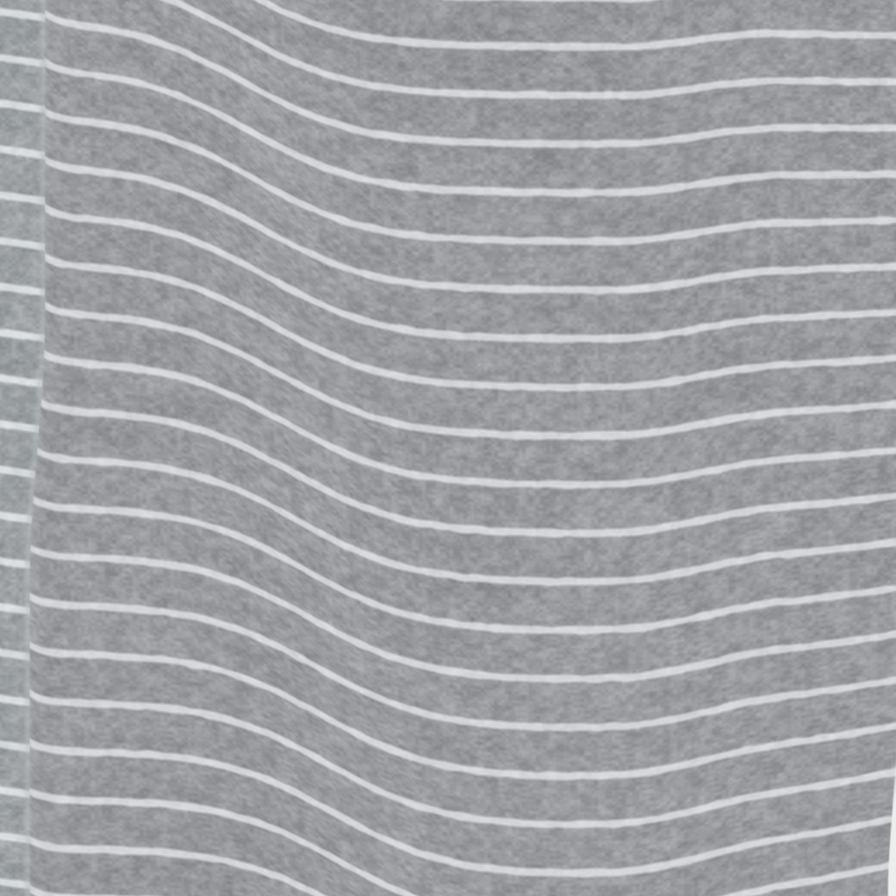
A Shadertoy shader for this texture:

```glsl
// Draped heather-grey jersey with thin pale stripes bending over a fold, and a side seam.

const vec3 DARK_YARN  = vec3(0.515, 0.525, 0.54);
const vec3 LIGHT_YARN = vec3(0.665, 0.67, 0.685);
const vec3 STRIPE     = vec3(0.845, 0.852, 0.862);
const vec3 BACKDROP   = vec3(0.93);

float hash(vec2 p) {
    return fract(sin(dot(p, vec2(127.1, 311.7))) * 43758.5453);
}

float noise(vec2 p) {
    vec2 cell = floor(p);
    vec2 f = fract(p);
    f = f * f * (3.0 - 2.0 * f);
    float low = mix(hash(cell), hash(cell + vec2(1, 0)), f.x);
    float high = mix(hash(cell + vec2(0, 1)), hash(cell + vec2(1, 1)), f.x);
    return mix(low, high, f.y);
}

// Horizontal position of the seam at a given depth below the top edge.
float seamAt(float depth) {
    return mix(0.050, 0.033, smoothstep(0.35, 0.65, depth));
}

// Depth on the flat main panel, undoing the fold, the right-hand lift and the seam pull.
float flattenPanel(float x, float depth, float seam) {
    float foldCenter = 0.260 + 0.125 * depth;
    float fold = 0.139 / (1.0 + exp((x - foldCenter) / 0.0586));
    float ridge = 0.0182 * smoothstep(0.69, 0.872, x);
    float side = max(x - 0.586, 0.0) / 0.414;
    float lift = side * side * (0.06 * depth - 0.009);
    float pull = 0.010 * exp(-max(x - seam, 0.0) / 0.015);
    return depth + fold + ridge + lift + pull;
}

// Soft stripe coverage at a flat depth.
float stripes(float depth, float first, float period, float halfWidth, float pixel) {
    float offset = abs(fract((depth - first) / period + 0.5) - 0.5) * period;
    float soft = max(0.0023, pixel);
    return 1.0 - smoothstep(halfWidth - soft, halfWidth + soft, offset);
}

// Mottled yarn value from 0 to 1, from blotches down to single stitches.
float heather(vec2 p) {
    float blotch = noise(p * vec2(55.0, 75.0));
    float yarn = noise(p * vec2(125.0, 165.0) + 17.0);
    float stitch = noise(p * vec2(260.0, 300.0) + 43.0);
    float grain = 0.25 * blotch + 0.42 * yarn + 0.33 * stitch;
    return clamp(0.5 + 1.35 * (grain - 0.5), 0.0, 1.0);
}

void mainImage(out vec4 fragColor, in vec2 fragCoord) {
    vec2 p = fragCoord / iResolution.xy;
    float pixel = 1.0 / iResolution.y;
    float depth = 1.0 - p.y;
    float seam = seamAt(depth);
    float edge = max(0.0015, pixel);

    // Knitted ground, following the drape
    float flatDepth = flattenPanel(p.x, depth, seam);
    float grain = heather(vec2(p.x, flatDepth));
    vec3 color = mix(DARK_YARN, LIGHT_YARN, grain);

    // Broad light and shade over the folds
    float shade = 0.022 * (noise(p * vec2(6.0, 3.0) + 5.0) - 0.5);
    float foldLine = (p.x - 0.29 - 0.125 * depth) / 0.06;
    color += shade + 0.012 * exp(-foldLine * foldLine);

    // Stripes of the main panel and of the narrow panel beyond the seam
    float wobble = 0.0016 * (noise(vec2(p.x * 60.0, floor(flatDepth * 18.4) * 7.0)) - 0.5);
    float width = 0.0042 + 0.0008 * (noise(p * 90.0) - 0.5);
    float mainStripe = stripes(flatDepth + wobble, 0.0521, 0.0544, width, pixel);
    float sideStripe = stripes(depth - 0.14 * p.x, 0.013, 0.0511, width, pixel);
    float onMain = smoothstep(seam - edge, seam + edge, p.x);
    float stripe = mix(sideStripe, mainStripe, onMain);
    color = mix(color, STRIPE + 0.06 * (grain - 0.5), 0.95 * stripe);

    // Seam ridge and the slightly paler side panel
    color += (1.0 - onMain) * vec3(0.015, 0.025, 0.022);
    float ridge = exp(-pow((p.x - seam + 0.002) / 0.004, 2.0));
    color = mix(color, vec3(0.72, 0.735, 0.74), 0.5 * ridge);

    // Cloth edge at the lower right
    float hem = 1.0 - 0.009 * smoothstep(0.82, 1.0, depth);
    float outside = smoothstep(hem - edge, hem + edge, p.x) * smoothstep(0.82, 0.9, depth);
    color = mix(color, BACKDROP, outside);

    fragColor = vec4(color, 1.0);
}
```
